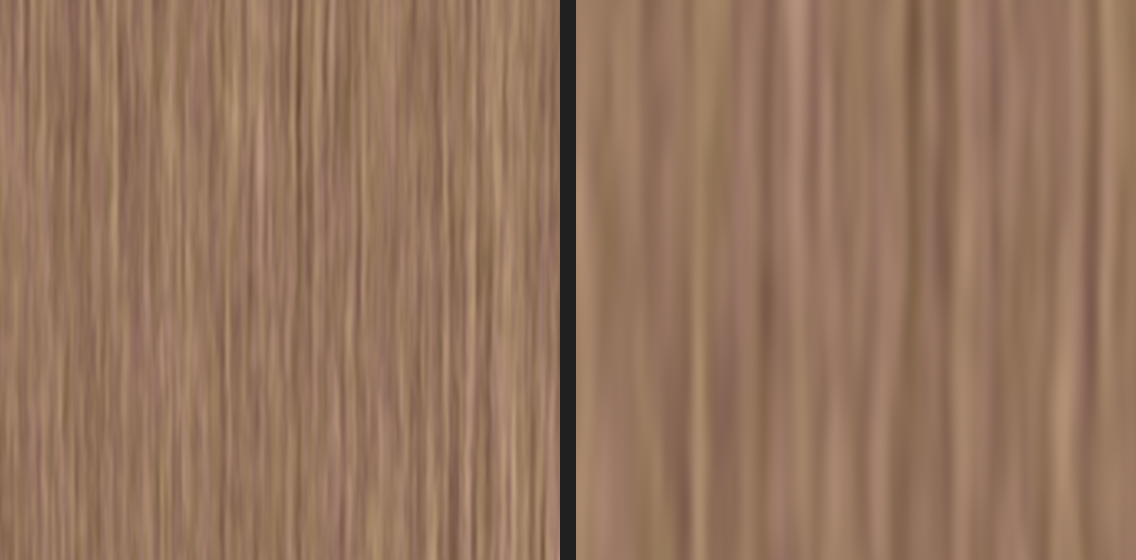
Left, the full canvas; right, a detail of the centre.
Reproduce this texture procedurally as a three.js fragment shader.

```glsl
varying vec2 vUv;

float hash(vec2 cell) {
  vec3 p = fract(cell.xyx * vec3(0.1031, 0.1030, 0.0973));
  p += dot(p, p.yzx + 33.33);
  return fract((p.x + p.y) * p.z);
}

// Smooth value noise, centred on zero
float noise(vec2 p) {
  vec2 cell = floor(p);
  vec2 f = fract(p);
  f = f * f * (3.0 - 2.0 * f);
  float low = mix(hash(cell), hash(cell + vec2(1.0, 0.0)), f.x);
  float high = mix(hash(cell + vec2(0.0, 1.0)), hash(cell + vec2(1.0, 1.0)), f.x);
  return mix(low, high, f.y) - 0.5;
}

// Brightness along one fibre, which starts at its own height
float fibre(float column, float y) {
  y += 9.0 * hash(vec2(column, 7.0));
  float f = fract(y);
  float low = hash(vec2(column, floor(y) + 40.0));
  float high = hash(vec2(column, floor(y) + 41.0));
  return mix(low, high, f * f * (3.0 - 2.0 * f)) - 0.5;
}

// Blend of neighbouring upright fibres
float streaks(vec2 uv, vec2 cells, float seed) {
  vec2 p = uv * cells + seed;
  float column = floor(p.x);
  return mix(fibre(column, p.y), fibre(column + 1.0, p.y), smoothstep(0.0, 1.0, fract(p.x)));
}

void main() {
  // Slight sideways wander of the fibres
  vec2 uv = vUv;
  uv.x += 0.003 * noise(vUv * vec2(9.0, 5.0) + 11.0);
  uv.x += 0.0015 * noise(vUv * vec2(40.0, 18.0) + 47.0);

  // Long grain lines: uneven streaks over nearly regular ridges
  float phase = 46.0 * uv.x + 2.2 * noise(uv * vec2(15.0, 0.8) + 61.0);
  float ridges = sin(6.2832 * phase) * (0.6 + noise(uv * vec2(24.0, 3.0) + 83.0));
  float bands = 1.0 + 0.9 * noise(uv * vec2(6.0, 1.5) + 5.0);
  float lines = 0.15 * streaks(uv, vec2(103.0, 2.2), 23.0) + 0.036 * ridges;

  // Short fibres and faint broad shading
  float fibres = 0.085 * streaks(uv, vec2(131.0, 9.0), 131.0)
               + 0.045 * streaks(uv, vec2(170.0, 24.0), 173.0);
  float shading = 0.035 * noise(uv * vec2(7.0, 1.3) + 31.0);
  float tone = lines * bands + fibres + shading;

  // Faint drift between rosy and olive fibres
  float hue = 0.055 * streaks(uv, vec2(88.0, 7.0), 211.0)
            + 0.02 * streaks(uv, vec2(30.0, 3.0), 257.0);

  vec3 wood = vec3(0.594, 0.466, 0.375);
  vec3 color = wood + tone * vec3(1.04, 1.0, 0.87) + hue * vec3(0.1, -0.28, 0.7);
  gl_FragColor = vec4(color, 1.0);
}
```
